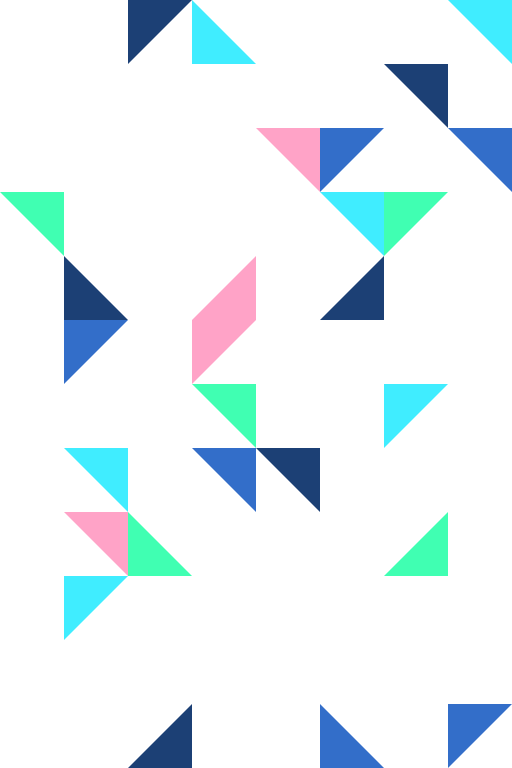
This pattern is drawn by a Shadertoy shader. Its source:

```glsl
#define COLUMNS 8
#define ROWS 12
#define FILLED_CELLS 27
#define SEED 11u
#define TOP_RIGHT_SHARE 0.37
#define TOP_SHARE 0.70
#define BOTTOM_RIGHT_END 0.85
#define GOLDEN_RATIO 0.618034

const vec3 PAPER = vec3(1.0);
const vec3 CYAN  = vec3(0.25, 0.93, 1.00);
const vec3 NAVY  = vec3(0.11, 0.25, 0.46);
const vec3 BLUE  = vec3(0.20, 0.43, 0.79);
const vec3 MINT  = vec3(0.25, 1.00, 0.70);
const vec3 PINK  = vec3(1.00, 0.64, 0.78);

// Integer hash of a cell number
uint hashCell(int index) {
    uint h = uint(index) * 747796405u + SEED * 2891336453u;
    h = ((h >> ((h >> 28u) + 4u)) ^ h) * 277803737u;
    return (h >> 22u) ^ h;
}

// Position of a cell in a shuffled order, which keeps the fill share exact
int shuffledRank(int index) {
    uint own = hashCell(index);
    int rank = 0;
    for (int i = 0; i < COLUMNS * ROWS; i++) {
        if (hashCell(i) < own) rank++;
    }
    return rank;
}

// Three groups of six ranks, then groups of five
vec3 rankColor(int rank) {
    int group = rank < 18 ? rank / 6 : 3 + (rank - 18) / 5;
    if (group == 0) return CYAN;
    if (group == 1) return NAVY;
    if (group == 2) return BLUE;
    return group == 3 ? MINT : PINK;
}

// Which corner holds the right angle: 1 means right, 1 means top
vec2 rightAngleCorner(int rank) {
    float t = fract(float(rank) * GOLDEN_RATIO);
    bool top = t < TOP_SHARE;
    bool right = top ? t < TOP_RIGHT_SHARE : t < BOTTOM_RIGHT_END;
    return vec2(right, top);
}

// Pixel coverage of the unit cell
float cellCoverage(vec2 local, float pixel) {
    vec2 inside = 0.5 - abs(local - 0.5);
    vec2 cover = clamp(inside / pixel + 0.5, 0.0, 1.0);
    return cover.x * cover.y;
}

// Pixel coverage of the half cell next to the given corner
float diagonalCoverage(vec2 local, vec2 corner, float pixel) {
    vec2 q = abs(local - corner);
    return clamp((1.0 - q.x - q.y) / (sqrt(2.0) * pixel) + 0.5, 0.0, 1.0);
}

void mainImage(out vec4 fragColor, in vec2 fragCoord) {
    float pixel = float(COLUMNS) / iResolution.x;
    vec2 p = fragCoord * pixel;
    vec2 firstCell = floor(p - 0.5);
    vec3 color = PAPER;

    // Add up the nearest four cells so that shared edges stay clean
    for (int k = 0; k < 4; k++) {
        vec2 cell = firstCell + vec2(k % 2, k / 2);
        vec2 local = p - cell;
        float cover = cellCoverage(local, pixel);
        if (cover <= 0.0) continue;

        int rank = shuffledRank(int(cell.x) + COLUMNS * int(cell.y));
        if (rank >= FILLED_CELLS) continue;

        cover *= diagonalCoverage(local, rightAngleCorner(rank), pixel);
        color += cover * (rankColor(rank) - PAPER);
    }
    fragColor = vec4(color, 1.0);
}
```
